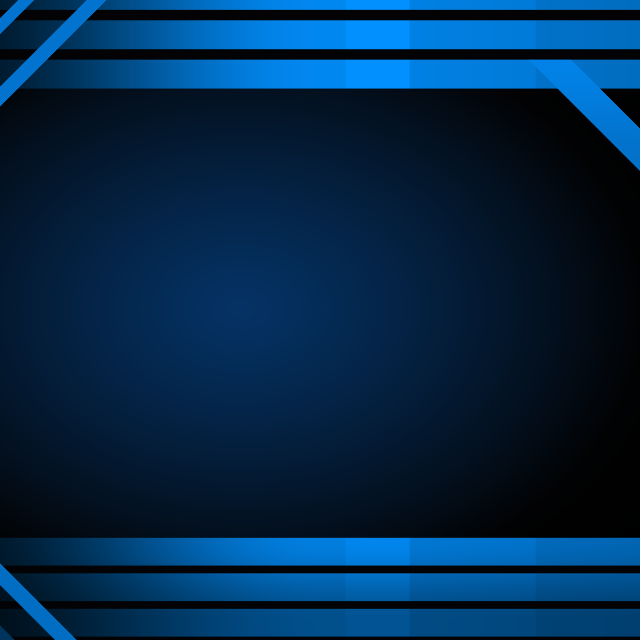
This background is drawn by a three.js fragment shader. Its source:

```glsl
#define EDGE 0.0011
#define GLOW_CENTER vec2(0.378, 0.518)
#define GLOW_RADII vec2(0.63, 0.455)
#define GLOW_COLOR vec3(0.008, 0.185, 0.375)
#define SHADOW_COLOR vec3(0.010, 0.012, 0.018)
#define BAND_COLOR vec3(0.004, 0.565, 1.0)
#define STRIPE_COLOR vec3(0.006, 0.455, 0.81)
#define TOP_BANDS vec3(0.8842, 0.0615, 0.0226)
#define BOTTOM_BANDS vec3(0.1380, -0.0555, 0.0217)

varying vec2 vUv;

// Smooth coverage of a strip around a centre line
float strip(float position, float center, float halfWidth) {
  return 1.0 - smoothstep(-EDGE, EDGE, abs(position - center) - halfWidth);
}

float stepUp(float edge, float x) {
  return smoothstep(edge - EDGE, edge + EDGE, x);
}

// Three repeated bands: first centre, pitch, half height
float bandStack(float y, vec3 bandSpec) {
  float cover = 0.0;
  for (int i = 0; i < 3; i++) {
    cover = max(cover, strip(y, bandSpec.x + float(i) * bandSpec.y, bandSpec.z));
  }
  return cover;
}

// Elliptical glow fading to near black
vec3 panelColor(vec2 p) {
  float d = length((p - GLOW_CENTER) / GLOW_RADII);
  float light = max(1.0 - pow(d, 1.2), 0.0);
  return SHADOW_COLOR * (1.0 - smoothstep(0.7, 1.4, d)) + GLOW_COLOR * light;
}

// Dark left end, bright column and stepped right end
float bandLight(float x) {
  float light = mix(0.13, 0.94, smoothstep(-0.10, 0.50, x));
  light *= 1.0 + 0.06 * strip(x, 0.59, 0.05);
  light *= 1.0 - 0.05 * stepUp(0.64, x);
  light *= 1.0 - 0.07 * stepUp(0.837, x);
  return light * (1.0 - 0.25 * max(x - 0.64, 0.0));
}

void main() {
  vec2 p = vUv;
  float fromTop = 1.0 - p.y;

  // Panel between the two band groups
  float panel = strip(p.y, 0.511, 0.351);
  vec3 color = mix(SHADOW_COLOR, panelColor(p), panel);

  // Horizontal bands, dimming toward the bottom
  float bands = max(bandStack(p.y, TOP_BANDS), bandStack(p.y, BOTTOM_BANDS));
  float dim = mix(0.58, 0.93, smoothstep(0.03, 0.16, p.y));
  dim = mix(dim, 1.0, step(0.5, p.y));
  color = mix(color, BAND_COLOR * bandLight(p.x) * dim, bands);

  // Upper left diagonals
  float rising = p.x + fromTop;
  float corner = max(strip(rising, 0.151, 0.0155), strip(rising, 0.041, 0.0125));
  color = mix(color, STRIPE_COLOR, corner);

  // Upper right diagonal, folding out of the lowest top band
  float fold = strip(p.x - fromTop, 0.766, 0.0332) * stepUp(0.0935, fromTop);
  float foldLight = mix(1.12, 0.98, smoothstep(0.09, 0.25, fromTop));
  color = mix(color, STRIPE_COLOR * foldLight, fold);

  // Lower left diagonal and faint corner
  float falling = fromTop - p.x;
  color = mix(color, STRIPE_COLOR * 0.95, strip(falling, 0.897, 0.0170));
  color = mix(color, STRIPE_COLOR * 0.45, stepUp(0.977, falling));

  gl_FragColor = vec4(color, 1.0);
}
```
